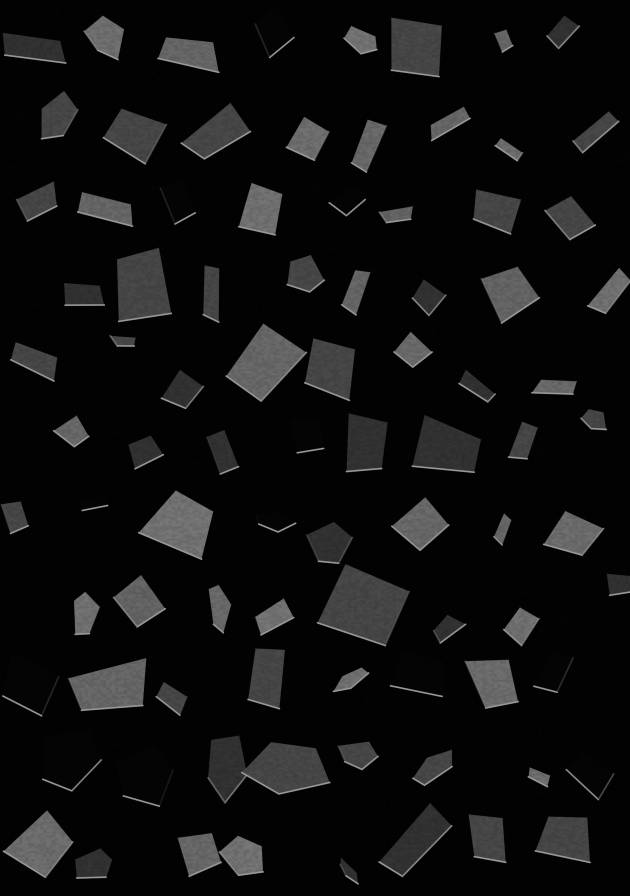
A WebGL 2 fragment shader for this pattern:

```glsl
#version 300 es
precision highp float;

uniform vec2 u_resolution;
out vec4 outColor;

// Layout, in units of the canvas height
const vec2 GRID = vec2(8.0, 11.0);
const float MARGIN = 0.013;
const float STAGGER = 0.2;
const float FREE_RADIUS = 0.046;
const float MIN_JITTER = 0.004;

// Shard shape
const vec2 RADIUS_RANGE = vec2(0.017, 0.043);
const vec2 BIG_RADIUS_RANGE = vec2(0.046, 0.058);
const vec2 ASPECT_RANGE = vec2(0.33, 1.0);
const vec2 CORNER_RANGE = vec2(0.8, 1.15);
const float CORNER_TWIST = 0.55;
const float BIG_SHARE = 0.5;
const float PENTAGON_SHARE = 0.25;

// Tones
const float BACKGROUND = 0.008;
const float HIDDEN = 0.016;
const float DARK = 0.19;
const float MIDDLE = 0.27;
const vec2 LIGHT_RANGE = vec2(0.38, 0.44);
const vec3 TONE_STEPS = vec3(0.14, 0.38, 0.58);
const float RIM_TONE = 0.6;
const float RIM_HALF_WIDTH = 0.0009;
const vec2 GRAIN_SCALE = vec2(300.0, 450.0);
const float GRAIN_STRENGTH = 0.16;
const float TAU = 6.2831853;

float hash(vec2 p, float seed) {
    vec3 q = fract(vec3(p, seed) * vec3(0.1031, 0.1137, 0.0973));
    q += dot(q, q.yzx + 33.33);
    return fract((q.x + q.y) * q.z);
}

float noise(vec2 p) {
    vec2 i = floor(p);
    vec2 f = fract(p);
    f = f * f * (3.0 - 2.0 * f);
    float low = mix(hash(i, 1.0), hash(i + vec2(1, 0), 1.0), f.x);
    float high = mix(hash(i + vec2(0, 1), 1.0), hash(i + vec2(1, 1), 1.0), f.x);
    return mix(low, high, f.y);
}

float pick(vec2 range, float h) {
    return mix(range.x, range.y, h);
}

// Corner k of a shard, counted counterclockwise
vec2 corner(vec2 id, int k, int count, vec2 size, float turn) {
    float seed = float(k % count);
    float twist = (hash(id, 20.0 + seed) - 0.5) * CORNER_TWIST;
    float angle = (seed + 0.5) * TAU / float(count) + twist;
    vec2 v = size * vec2(cos(angle), sin(angle)) * pick(CORNER_RANGE, hash(id, 30.0 + seed));
    float c = cos(turn), s = sin(turn);
    return mat2(c, s, -s, c) * v;
}

float shardTone(vec2 id, bool big) {
    float h = hash(id, 7.0);
    if (big) h = mix(TONE_STEPS.x, 0.7, h);
    if (h < TONE_STEPS.x) return HIDDEN;
    if (h < TONE_STEPS.y) return DARK;
    if (h < TONE_STEPS.z) return MIDDLE;
    return pick(LIGHT_RANGE, hash(id, 8.0));
}

// Lays one shard with its lit lower rim over the given tone
float drawShard(float tone, vec2 uv, vec2 id, vec2 cell, float grain, float aa) {
    bool big = mod(id.x + 2.0 * id.y, 5.0) < 0.5 && hash(id, 2.0) < BIG_SHARE;
    float radius = pick(big ? BIG_RADIUS_RANGE : RADIUS_RANGE, hash(id, 3.0));
    vec2 size = radius * vec2(1.0, pick(ASPECT_RANGE, hash(id, 4.0)));
    float turn = TAU * hash(id, 5.0);
    int count = hash(id, 6.0) < PENTAGON_SHARE ? 5 : 4;

    float reach = max(FREE_RADIUS - radius, 0.0) + MIN_JITTER;
    vec2 center = (id + 0.5) * cell + MARGIN;
    center.x += (mod(id.y, 2.0) - 0.5) * 2.0 * STAGGER * cell.x;
    center += reach * (2.0 * vec2(hash(id, 9.0), hash(id, 10.0)) - 1.0);
    vec2 p = uv - center;

    // Polygon distance, and the rim along edges that face down
    float dist = 1.0, side = 1.0, rim = 0.0;
    vec2 a = corner(id, 0, count, size, turn);
    for (int k = 1; k <= count; k++) {
        vec2 b = corner(id, k, count, size, turn);
        vec2 e = b - a, w = p - a;
        float d = length(w - e * clamp(dot(w, e) / dot(e, e), 0.0, 1.0));
        dist = min(dist, d);
        bvec3 crossing = bvec3(p.y >= a.y, p.y < b.y, e.x * w.y > e.y * w.x);
        if (all(crossing) || !any(crossing)) side = -side;
        float lit = smoothstep(0.2, 0.85, e.x / length(e));
        rim = max(rim, lit * (1.0 - smoothstep(-aa, aa, d - RIM_HALF_WIDTH)));
        a = b;
    }
    float cover = 1.0 - smoothstep(-aa, aa, dist * side);
    float fill = shardTone(id, big) * (1.0 + GRAIN_STRENGTH * (grain - 0.5));
    return mix(mix(tone, fill, cover), RIM_TONE, rim);
}

void main() {
    vec2 uv = gl_FragCoord.xy / u_resolution.y;
    vec2 canvas = vec2(u_resolution.x / u_resolution.y, 1.0);
    vec2 cell = (canvas - 2.0 * MARGIN) / GRID;
    vec2 home = floor((uv - MARGIN) / cell);
    float grain = noise(uv * GRAIN_SCALE);
    float tone = BACKGROUND * (0.6 + 0.8 * grain);
    for (int y = -1; y <= 1; y++) {
        for (int x = -1; x <= 1; x++) {
            vec2 id = home + vec2(x, y);
            if (any(lessThan(id, vec2(0.0))) || any(greaterThanEqual(id, GRID))) continue;
            tone = drawShard(tone, uv, id, cell, grain, 0.7 / u_resolution.y);
        }
    }
    outColor = vec4(vec3(tone), 1.0);
}
```
